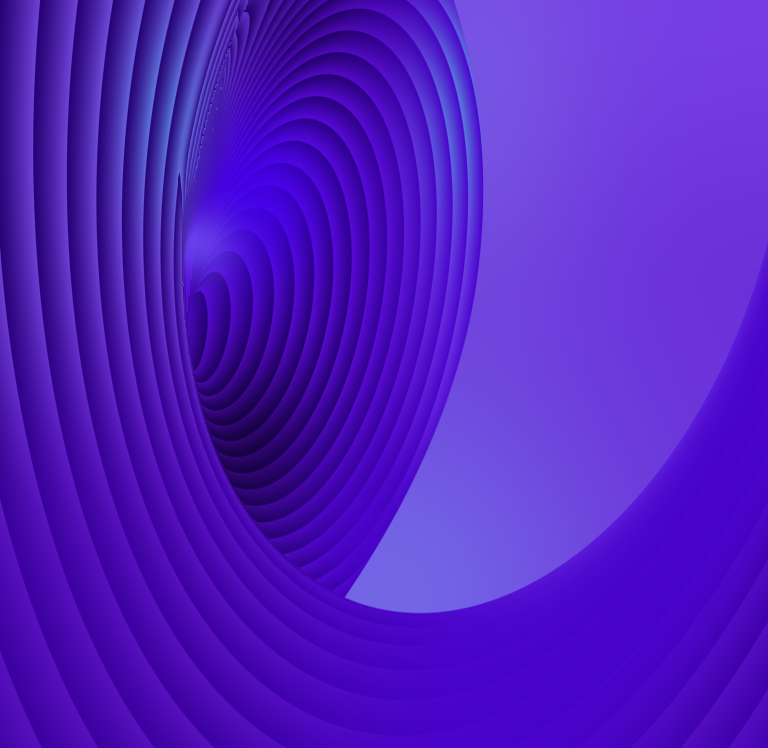
A WebGL 2 fragment shader for this background:

```glsl
#version 300 es
precision highp float;
// Ribbed violet spiral shell curling around a funnel, over a soft lavender gradient.
uniform vec2 u_resolution;
out vec4 fragColor;

const vec3 VIOLET = vec3(0.29, 0.01, 0.80);
const vec3 ELECTRIC = vec3(0.27, 0.00, 0.94);
const vec3 LAVENDER = vec3(0.45, 0.40, 0.90);
const vec3 CYAN = vec3(0.34, 0.50, 0.86);
const vec3 SHADOW = vec3(0.14, 0.00, 0.45);

// Negative inside a sheared ellipse, positive outside.
float shearedEllipse(vec2 p, vec2 center, vec2 radius, float shear) {
    vec2 q = (p - center) / radius;
    return dot(q, q) + 2.0 * shear * q.x * q.y - 1.0 + shear * shear;
}

// Outer shell: nested ellipses that stretch and rise as they grow.
float shellField(vec2 p, float k) {
    float height = 0.588 + 1.136 * (k - 1.0);
    float middle = 0.361 - 0.321 * (k - 1.0) - 0.22 * height;
    return shearedEllipse(p, vec2(0.6505, middle), vec2(0.4045 * k, height), 0.22);
}

// Funnel: nested ellipses that share their left side.
float funnelField(vec2 p, float t) {
    vec2 radius = vec2(0.2005 * t, 0.04 + 0.388 * pow(t, 1.3));
    return shearedEllipse(p, vec2(0.246 + radius.x, 0.448 - 0.067 * t), radius, 0.3);
}

// Bisect for the member of a nested family that passes through p.
float familyMember(vec2 p, float low, float high, bool shell) {
    for (int i = 0; i < 20; i++) {
        float mid = 0.5 * (low + high);
        float field = shell ? shellField(p, mid) : funnelField(p, mid);
        if (field > 0.0) low = mid; else high = mid;
    }
    return 0.5 * (low + high);
}

float glow(vec2 p, vec2 center, vec2 radius) {
    vec2 d = (p - center) / radius;
    return exp(-dot(d, d));
}

// Rib light: bright at each edge, fading outward, with a smoothed step.
float ribLight(float phase) {
    float width = clamp(fwidth(phase) * 1.4, 0.001, 1.0);
    float f = fract(phase);
    float light = mix(pow(1.0 - f, 1.15), 1.0, smoothstep(1.0 - width, 1.0, f));
    return mix(light, 0.5, smoothstep(0.4, 1.0, width));
}

vec3 backdrop(vec2 p) {
    vec3 color = mix(vec3(0.42, 0.19, 0.85), vec3(0.46, 0.24, 0.89), smoothstep(0.4, 0.0, p.y));
    color = mix(color, vec3(0.47, 0.35, 0.89), 0.8 * glow(p, vec2(0.64, 0.12), vec2(0.16, 0.3)));
    return mix(color, LAVENDER, glow(p, vec2(0.52, 0.80), vec2(0.30, 0.32)));
}

vec3 funnelColor(vec2 p, float light) {
    vec3 lit = mix(vec3(0.35, 0.04, 0.83), vec3(0.42, 0.20, 0.89), smoothstep(0.5, 0.64, p.x));
    vec3 dark = mix(SHADOW, VIOLET, smoothstep(0.42, 0.62, p.x));
    lit = mix(lit, CYAN, 0.9 * glow(p, vec2(0.62, 0.14), vec2(0.06, 0.17)));
    vec3 color = mix(dark, lit, light);
    color *= 1.0 - 0.5 * glow(p, vec2(0.33, 0.60), vec2(0.10, 0.13));
    color *= 1.0 - 0.25 * glow(p, vec2(0.36, 0.02), vec2(0.14, 0.10));
    color = mix(color, ELECTRIC, 0.85 * glow(p, vec2(0.335, 0.26), vec2(0.10, 0.11)));
    color = mix(color, vec3(0.43, 0.30, 0.95), 0.8 * glow(p, vec2(0.265, 0.325), vec2(0.05, 0.045)));
    return mix(color, VIOLET, 0.85 * glow(p, vec2(0.50, 0.73), vec2(0.10, 0.13)));
}

vec3 shellColor(vec2 p, float light, float k) {
    float lower = smoothstep(0.30, 0.80, p.y + 0.3 * p.x);
    vec3 lit = mix(vec3(0.43, 0.25, 0.83), vec3(0.34, 0.06, 0.74), lower);
    vec3 dark = mix(SHADOW, vec3(0.23, 0.0, 0.62), lower);
    lit = mix(lit, CYAN, 0.85 * glow(p, vec2(0.22, 0.15), vec2(0.07, 0.15)));
    vec3 color = mix(dark, lit, light);

    // The ribs melt into a smooth belly, then return at the right corner.
    float corner = smoothstep(1.35, 1.75, k) * smoothstep(0.6, 1.0, p.x);
    float smoothBelly = smoothstep(0.22, 0.65, p.x) * smoothstep(0.4, 0.75, p.y + 0.3 * p.x);
    color = mix(color, VIOLET * vec3(0.98, 1.0, 1.0), 0.92 * smoothBelly * (1.0 - 0.7 * corner));
    float fringe = exp(-18.0 * max(k - 1.0, 0.0)) * smoothstep(0.5, 0.85, p.x);
    return mix(color, vec3(0.42, 0.18, 0.90), 0.6 * fringe);
}

void main() {
    // Height units, measured down from the top edge.
    vec2 p = vec2(gl_FragCoord.x, u_resolution.y - gl_FragCoord.y) / u_resolution.y;
    float pixel = 1.0 / u_resolution.y;

    float k = familyMember(p, 0.7, 3.0, true);
    float t = familyMember(p, 0.0, 2.0, false);

    // The shell edge is crisp below and dissolves into the funnel at upper left.
    float dissolve = smoothstep(0.35, 0.20, p.y) * smoothstep(0.60, 0.47, p.x);
    float edge = 2.0 * pixel;
    float shellMask = smoothstep(1.0 - edge - 0.12 * dissolve, 1.0 + edge + 0.04 * dissolve, k);

    float shellPhase = sqrt(max(1.94 + 147.6 * (k - 1.0), 0.0)) - 1.71;
    float funnelPhase = 12.0 * t + 4.0 * t * t - 17.0;
    float light = ribLight(mix(funnelPhase, shellPhase, shellMask));

    float rim = 0.647 - 0.628 * (p.y - 0.254) * (p.y - 0.254);
    float funnelMask = smoothstep(pixel, -pixel, p.x - rim);

    vec3 color = mix(backdrop(p), funnelColor(p, light), funnelMask);
    color = mix(color, shellColor(p, light, k), shellMask);
    fragColor = vec4(color, 1.0);
}
```
